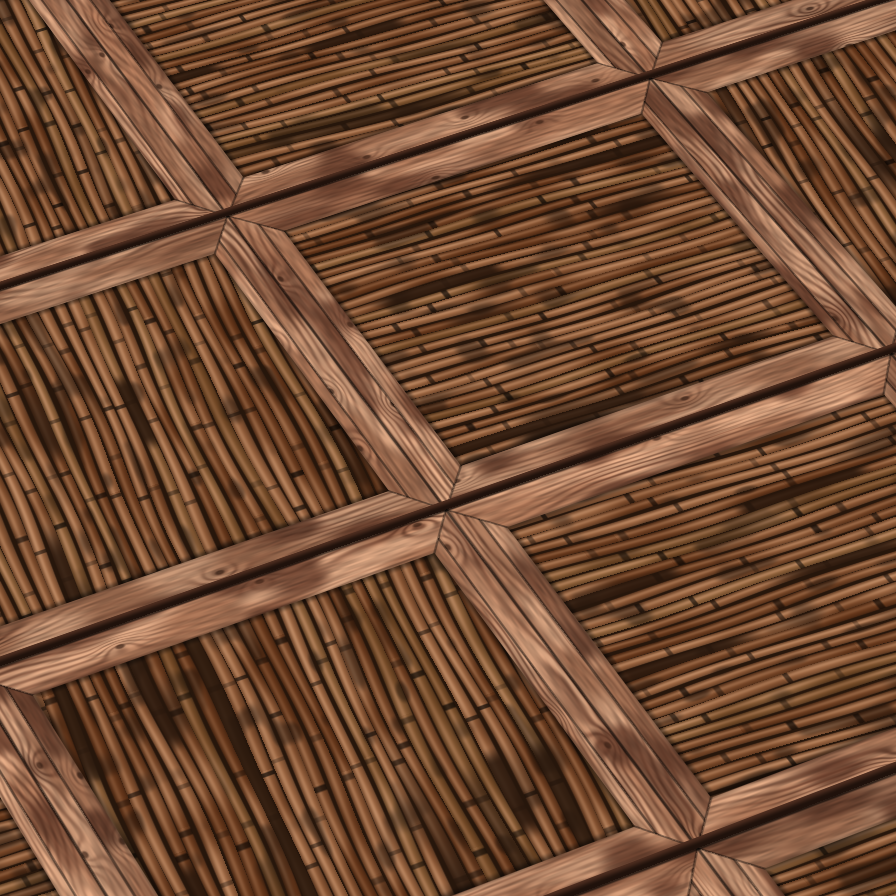
Write a WebGL 1 fragment shader that draws this texture.

```glsl
precision highp float;
// Framed cane panels seen at a slant: scorched, mitred boards around rows of canes.
// A projective map gives panel coordinates; cane direction alternates by column,
// and boards get warped sine grain with cellular knots.
uniform vec2 u_resolution;

// Projective basis: one panel across, one down, and the grid origin
const vec3 ACROSS = vec3(0.4935, 0.181, 0.03);
const vec3 DOWN = vec3(0.2109, -0.3564, -0.066);
const vec3 ORIGIN = vec3(0.2539, 0.7591, 1.0);

const vec2 FRAME = vec2(0.083, 0.098);  // board widths, in panels
const float RIGHT_BOARD = 0.9;          // relative width of right-hand boards
const float LEDGE = 0.024;              // dark front face below each panel
const float CANES = 37.0;               // canes per panel
const float TILT_UPRIGHT = 0.12;
const float TILT_LEVEL = -0.05;
const float GRAIN = 62.0;               // growth rings per panel length
const float KNOTS = 4.0;                // knot cells along one board

const vec3 WOOD_LIGHT = vec3(0.82, 0.62, 0.485);
const vec3 WOOD_MID = vec3(0.64, 0.44, 0.325);
const vec3 WOOD_DARK = vec3(0.37, 0.215, 0.15);
const vec3 CHAR = vec3(0.20, 0.11, 0.07);
const vec3 CANE_LIGHT = vec3(0.76, 0.565, 0.42);
const vec3 CANE_MID = vec3(0.56, 0.36, 0.225);
const vec3 CANE_DARK = vec3(0.37, 0.195, 0.09);
const vec3 CANE_OLIVE = vec3(0.47, 0.34, 0.18);
const vec3 GAP = vec3(0.15, 0.085, 0.045);

float hash(vec2 p) {
  vec3 q = fract(vec3(p.xyx) * 0.1031);
  q += dot(q, q.yzx + 33.33);
  return fract((q.x + q.y) * q.z);
}

float noise(vec2 p) {
  vec2 i = floor(p), f = fract(p), e = vec2(1.0, 0.0);
  f = f * f * (3.0 - 2.0 * f);
  return mix(mix(hash(i), hash(i + e), f.x),
             mix(hash(i + e.yx), hash(i + 1.0), f.x), f.y);
}

// Dark line of given half width and soft edge at d = 0
float line(float d, float width, float soft) {
  return 1.0 - smoothstep(width, width + soft, abs(d));
}

// Distance to the nearest knot, one jittered candidate per cell
float knotDistance(vec2 p, float width, float seed) {
  float nearest = 9.0;
  for (int k = -1; k <= 1; k++) {
    float cell = floor(p.x * KNOTS) + float(k);
    vec2 key = vec2(cell + 7.0, seed);
    vec2 center = vec2((cell + hash(key)) / KNOTS, width * hash(key + 3.7));
    float absent = step(0.5, hash(key + 9.1)) * 9.0;
    nearest = min(nearest, length((p - center) * vec2(0.6, 1.0)) + absent);
  }
  return nearest;
}

// p = (along, across) the board
vec3 wood(vec2 p, float width, float seed) {
  float knot = knotDistance(p, width, seed);
  float bulge = exp(-knot * knot * 1800.0);
  float warp = noise(p * vec2(4.0, 18.0) + seed * 5.3);
  float phase = p.y * GRAIN + 3.4 * warp + 2.2 * bulge;
  float ring = pow(0.5 + 0.5 * sin(6.2832 * phase), 1.6);
  float tone = noise(p * vec2(7.0, 24.0) + seed * 8.7);
  float fibre = noise(p * vec2(28.0, 210.0) + seed);
  float soot = noise(p * vec2(9.0, 18.0) + seed * 3.1 + 40.0);
  vec3 color = mix(WOOD_MID, WOOD_LIGHT, smoothstep(0.25, 0.8, tone));
  color = mix(color, WOOD_DARK, ring * (0.12 + 0.65 * warp * warp + 0.2 * soot));
  color = mix(color, WOOD_DARK, 0.8 * smoothstep(0.5, 0.9, soot));
  color = mix(color, CHAR, 0.65 * line(knot, 0.003, 0.005));
  return color * (0.84 + 0.24 * fibre) * (0.92 + 0.16 * hash(vec2(seed, 2.0)));
}

// p = (along, across) the canes
vec3 canes(vec2 p, float seed, float px) {
  p.y += 0.005 * sin(p.x * 5.0 + p.y * 9.0 + seed) + 0.003 * sin(p.x * 11.0 - p.y * 23.0);
  float row = floor(p.y * CANES);
  vec2 key = vec2(row + 20.0, seed);
  float h = hash(key);
  float offset = fract(p.y * CANES) - 0.5 + 0.1 * sin(p.x * 5.0 + h * 40.0);
  float radius = 0.39 + 0.1 * hash(key + 5.3);
  float soft = px * CANES * 0.6;
  float body = line(offset, radius - soft, 2.0 * soft);
  float x = clamp(offset / radius, -1.0, 1.0);
  float dome = sqrt(1.0 - 0.9 * x * x);
  float gloss = exp(-6.0 * (x + 0.25) * (x + 0.25));

  // Slim joints split each cane into segments of close tone
  float joint = p.x * (2.6 + 2.0 * h) + h * 17.0;
  vec2 part = vec2(floor(joint) + 9.0, row + seed * 3.0);
  float scar = line(fract(joint) - 0.04, 0.012, 0.018) * (0.2 + 0.45 * hash(part + 4.0));
  float stain = noise(vec2(p.x * 9.0, row * 0.8) + seed * 6.1);
  float tone = 0.4 * h + 0.12 * hash(part) + 0.5 * stain;
  vec3 color = mix(CANE_DARK, CANE_MID, smoothstep(0.2, 0.72, tone));
  color = mix(color, CANE_OLIVE, 0.45 * step(0.8, hash(key + 8.4)));
  color = mix(color, CANE_LIGHT, gloss * (0.12 + 0.7 * tone));
  color *= (0.46 + 0.58 * dome) * (1.0 - scar);
  color *= 1.0 - 0.35 * smoothstep(0.62, 0.9, noise(p * vec2(14.0, 30.0) + seed * 2.3));

  // Narrow slots where a cane is missing
  float slot = noise(vec2(p.x * 2.2, row * 1.7) + seed * 4.7 + 70.0);
  return mix(GAP, color, body * (1.0 - 0.85 * smoothstep(0.8, 0.88, slot)));
}

void main() {
  // Undo the perspective
  vec3 q = vec3(gl_FragCoord.xy / u_resolution, 1.0);
  vec3 w = q * mat3(cross(DOWN, ORIGIN), cross(ORIGIN, ACROSS), cross(ACROSS, DOWN));
  vec2 grid = w.xy / w.z, id = floor(grid), c = fract(grid);
  float px = 2.6 / min(u_resolution.x, u_resolution.y);
  float seed = hash(id + 11.0) * 20.0 + 1.0;

  // Cane field, with shade cast by the frame
  vec2 lay = mod(id.x, 2.0) < 0.5 ? vec2(c.x, c.y + TILT_LEVEL * c.x)
                                  : vec2(c.y, c.x + TILT_UPRIGHT * c.y);
  vec2 far = step(0.5, c), inset = min(c, 1.0 - c);
  vec2 m = inset / (FRAME * vec2(mix(1.0, RIGHT_BOARD, far.x), 1.0));
  float edge = min(m.x, m.y), unit = px / FRAME.x;
  vec3 field = canes(lay, seed, px) * mix(0.55, 1.0, smoothstep(1.0, 1.18, edge));

  // Boards: side boards carry a lengthwise seam, corners are mitred
  bool side = m.x < m.y;
  float split = mix(0.55, 0.66, far.x);
  float strip = step(split, m.x) * 4.3;
  vec3 board = side ? wood(vec2(c.y, inset.x), FRAME.x, seed + strip + 2.0 + far.x)
                    : wood(vec2(c.x, inset.y), FRAME.y, seed + 6.0 + far.y);
  if (side) board *= 1.0 - 0.45 * line(m.x - split, 0.01, 0.01 + unit);
  board *= 1.0 - 0.4 * line(m.x - m.y, 0.01, 0.02 + unit);
  board *= 1.0 - 0.6 * line(m.x, 0.01, 0.02 + unit);
  board *= 1.0 - 0.2 * smoothstep(0.9, 1.0, edge);
  vec3 color = mix(board, field, smoothstep(1.0 - 0.5 * unit, 1.0 + 0.5 * unit, edge));

  // Front ledge and the shadowed joint between rows
  float below = 1.0 - c.y;
  vec3 face = mix(CHAR * 0.6, WOOD_DARK * 0.8, smoothstep(0.006, LEDGE, below));
  color = mix(color, face, line(below, LEDGE - 0.5 * px, px));
  color *= 1.0 - 0.65 * line(c.y, 0.002, 0.003 + px);
  gl_FragColor = vec4(color, 1.0);
}
```
